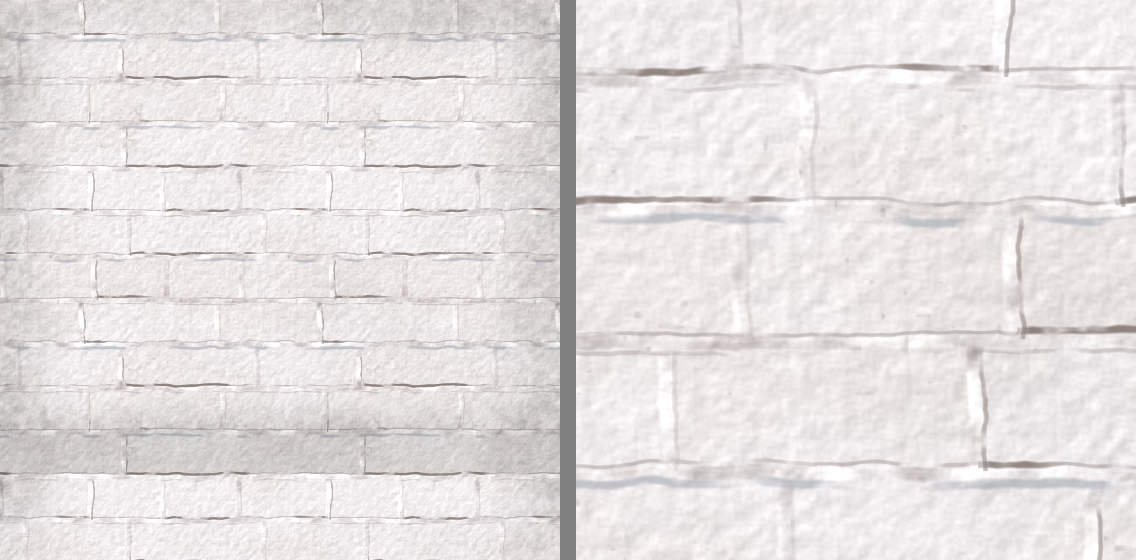
Left: the whole. Right: its middle third, enlarged.
Give the GLSL for this texture, as a three.js fragment shader.

```glsl
// Whitewashed brick wall: a repeating block of seven courses under uneven grey grime.
#define TILE_W 0.4255
#define ROW_H 0.0785
#define ROWS 7.0
#define ORIGIN vec2(0.216, 0.0645)
#define JOINT 0.0055
#define WAVER 0.007
#define GRAIN 0.17
#define WHITE vec3(0.953, 0.938, 0.943)
#define WARM vec3(0.925, 0.900, 0.896)
#define SHADOW vec3(0.50, 0.45, 0.43)
#define STAIN vec3(0.67, 0.69, 0.73)
#define GRIME vec3(0.80, 0.79, 0.79)

varying vec2 vUv;

float hash(vec2 p) {
  return fract(sin(dot(p, vec2(127.1, 311.7))) * 43758.5453);
}

// Value noise that wraps after a whole number of cells.
float noise(vec2 p, vec2 period) {
  vec2 i = floor(p), f = fract(p);
  vec2 a = mod(i, period) + period * 0.37;
  vec2 b = mod(i + 1.0, period) + period * 0.37;
  f = f * f * (3.0 - 2.0 * f);
  return mix(mix(hash(a), hash(vec2(b.x, a.y)), f.x),
             mix(hash(vec2(a.x, b.y)), hash(b), f.x), f.y);
}

float fbm(vec2 p, vec2 cells) {
  float sum = 0.0, amp = 0.533;
  for (int i = 0; i < 4; i++) {
    sum += amp * noise(p * cells, cells);
    cells *= 2.0;
    amp *= 0.5;
  }
  return sum;
}

// Soft line of the given half width around d = 0.
float line(float d, float w) {
  return 1.0 - smoothstep(w * 0.4, w * 1.3, abs(d));
}

void main() {
  vec2 p = vec2(vUv.x, 1.0 - vUv.y);
  vec2 tile = (p - ORIGIN) / vec2(TILE_W, ROW_H * ROWS);
  float wobbleX = fbm(tile, vec2(9.0, 26.0)) - 0.5;
  float wobbleY = fbm(tile, vec2(13.0, 14.0)) - 0.5;

  // Course: distance below its upper joint and above its lower one.
  float course = (p.y - ORIGIN.y + WAVER * wobbleY) / ROW_H;
  float row = mod(floor(course), ROWS);
  float below = fract(course) * ROW_H;
  float above = ROW_H - below;
  float last = step(5.5, row);
  float odd = max(mod(row, 2.0), last);
  bool shortBricks = row == 3.0 || row == 5.0;

  // Bricks: one, two or three to a period, shifted course by course.
  float shift = 0.0075 * row - 0.15 * odd - 0.06 * last;
  float u = fract(tile.x - shift + WAVER * wobbleX / TILE_W);
  float cutA = shortBricks ? 0.30 : (row == 2.0 ? 1.0 : 0.57);
  float cutB = shortBricks ? 0.62 : 1.0;
  float col = step(cutA, u) + step(cutB, u);
  float left = col < 0.5 ? 0.0 : (col < 1.5 ? cutA : cutB);
  float right = col < 0.5 ? cutA : (col < 1.5 ? cutB : 1.0);
  float fromLeft = (u - left) * TILE_W;
  float fromRight = (right - u) * TILE_W;
  float side = min(fromLeft, fromRight);
  float tone = hash(vec2(col, row) + 3.7);

  // Painted face with fine relief lit from the upper left.
  float grain = fbm(tile, vec2(52.0, 68.0));
  float relief = grain - fbm(tile + vec2(0.005, 0.004), vec2(52.0, 68.0));
  float patches = fbm(tile, vec2(5.0, 9.0));
  float warmth = tone * 0.6 + (patches - 0.5) * 1.4 + (row == 5.0 ? 0.5 : 0.1);
  vec3 color = mix(WHITE, WARM, clamp(warmth, 0.0, 1.0));
  color += (relief + 0.4 * (grain - 0.5)) * GRAIN;
  float pits = smoothstep(0.86, 0.97, noise(tile * vec2(61.0, 83.0), vec2(61.0, 83.0)));
  color -= 0.08 * pits * smoothstep(0.45, 0.6, patches);

  // Mortar, rough and almost the colour of the bricks.
  float wear = fbm(tile, vec2(17.0, 31.0));
  float mortar = 1.0 - smoothstep(JOINT * 0.6, JOINT * 1.2, min(side, min(below, above * 1.5)));
  color += mortar * (0.45 * (wear - 0.52) * vec3(0.9, 1.0, 1.0) - 0.008);

  // Upright joints: a broken shadow on the left end of each brick.
  float endDark = (col < 0.5 ? 0.50 : 0.20) * smoothstep(0.34, 0.62, wear);
  endDark *= line(fromLeft - JOINT * 0.8, 0.0016) * smoothstep(0.004, 0.012, below);
  color = mix(color, SHADOW, endDark);
  color += 0.03 * line(fromRight - JOINT * 0.7, 0.002);

  // Shadow under each course, heavy along part of the period.
  float reach = odd > 0.5 ? 0.27 : 0.52;
  float heavy = 1.0 - smoothstep(reach - 0.02, reach + 0.02, u);
  heavy = row == 3.0 ? 1.0 - heavy : heavy;
  heavy *= smoothstep(0.30, 0.56, fbm(tile, vec2(8.0, 21.0)));
  float strength = (0.34 + 0.5 * heavy) * smoothstep(0.22, 0.5, wear);
  strength *= mix(0.45, 1.0, smoothstep(0.002, 0.009, side));
  float drop = above - 0.0045 - 0.002 * (tone - 0.5);
  color = mix(color, SHADOW, strength * line(drop, 0.0013 + 0.0012 * heavy));
  color += 0.025 * line(drop + 0.0035, 0.0015);

  // Patchy stain along the upper edge: bluish on some courses, brown on others.
  bool bluish = row == 0.0 || row == 2.0 || row == 5.0;
  float smear = smoothstep(0.44, 0.66, fbm(tile + 0.31, vec2(11.0, 35.0)));
  smear *= line(below - 0.0075, bluish ? 0.0032 : 0.0016);
  color = mix(color, bluish ? STAIN : SHADOW, smear * (bluish ? 0.65 : 0.28));

  // Grime over the whole wall: both sides, the top and one low band.
  float cloud = fbm(p, vec2(5.0, 6.0));
  float speckle = fbm(p, vec2(75.0));
  float sides = 1.0 - smoothstep(0.0, 0.15, min(p.x, 1.0 - p.x));
  float top = 1.0 - smoothstep(0.02, 0.11, p.y);
  float band = smoothstep(0.69, 0.79, p.y) * (1.0 - smoothstep(0.843, 0.848, p.y));
  float grime = clamp((sides * 0.9 + top * 0.7) * (0.3 + cloud) + band * 0.8 + 0.45 * (cloud - 0.45), 0.0, 1.0);
  color = mix(color, color * GRIME / WHITE, grime);
  color += (speckle - 0.5) * 0.24 * grime * (1.0 - 0.6 * smoothstep(0.765, 0.775, p.y) * band);

  gl_FragColor = vec4(clamp(color, 0.0, 1.0), 1.0);
}
```
